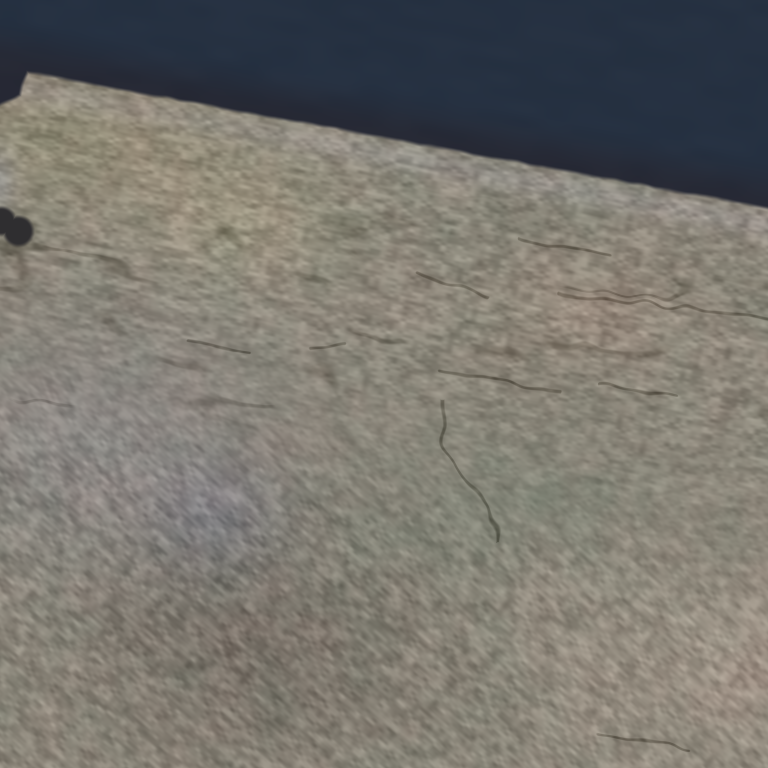
A WebGL 2 fragment shader for this texture:

```glsl
#version 300 es
precision highp float;
// Weathered stone slab in sunlight, cut across the top by a deep blue shadow.
// Broad tints come from soft Gaussian patches, the grain from stretched value
// noise whose direction turns across the slab, the cracks from distances.

uniform vec2 u_resolution;
out vec4 fragColor;

const vec3 STONE = vec3(0.540, 0.522, 0.474);
const vec3 SHADOW = vec3(0.148, 0.192, 0.256);
const vec3 SHADOW_RIM = vec3(0.150, 0.160, 0.205);
const vec3 BLOT = vec3(0.185, 0.180, 0.190);
const float EDGE_HEIGHT = 0.9126;   // shadow edge at the left border
const float EDGE_SLOPE = -0.1836;
const float EDGE_SOFTNESS = 0.0035;
const float GRAIN_CONTRAST = 0.205;
const float CRACK_WIDTH = 0.0030;
const float CRACK_DEPTH = 0.14;

// Main cracks: start and end of each
const vec4 CRACKS[8] = vec4[8](
  vec4(0.247, 0.557, 0.326, 0.542), vec4(0.404, 0.547, 0.449, 0.549),
  vec4(0.547, 0.646, 0.638, 0.613), vec4(0.729, 0.618, 0.996, 0.586),
  vec4(0.677, 0.688, 0.797, 0.665), vec4(0.573, 0.518, 0.729, 0.490),
  vec4(0.781, 0.499, 0.879, 0.484), vec4(0.780, 0.043, 0.900, 0.026));

float hash(vec2 cell) {
  uvec2 k = uvec2(ivec2(cell)) * uvec2(1597u, 3571u);
  uint h = (k.x ^ (k.y << 7)) * 7919u + k.y;
  h = (h ^ (h >> 15)) * 73471u;
  h = (h ^ (h >> 13)) * 31337u;
  return float((h ^ (h >> 16)) & 65535u) / 65535.0;
}

float noise(vec2 p) {
  vec2 i = floor(p), f = fract(p);
  f = f * f * (3.0 - 2.0 * f);
  return mix(mix(hash(i), hash(i + vec2(1, 0)), f.x),
             mix(hash(i + vec2(0, 1)), hash(i + vec2(1, 1)), f.x), f.y);
}

// Coordinates along and across a direction
vec2 turn(vec2 p, float angle) {
  vec2 d = vec2(cos(angle), sin(angle));
  return vec2(dot(p, d), dot(p, vec2(-d.y, d.x)));
}

float patchAt(vec2 p, vec2 centre, vec2 size) {
  vec2 d = (p - centre) / size;
  return exp(-dot(d, d));
}

float segment(vec2 p, vec2 a, vec2 b) {
  vec2 ab = b - a;
  return length(p - a - ab * clamp(dot(p - a, ab) / dot(ab, ab), 0.0, 1.0));
}

float strokes(vec2 p, float angle) {
  vec2 q = turn(p, angle);
  return 0.62 * noise(q * vec2(62, 140) + 300.0)
       + 0.50 * noise(q * vec2(135, 250) + 700.0) - 0.56;
}

vec3 stoneTint(vec2 p) {
  vec3 c = STONE;
  c += vec3(0.055, 0.045, 0.022) * patchAt(p, vec2(0.32, 0.71), vec2(0.13, 0.08));
  c += vec3(0.025, 0.015, -0.015) * patchAt(p, vec2(0.10, 0.82), vec2(0.25, 0.10));
  c += vec3(0.005, 0.008, 0.042) * patchAt(p, vec2(0.12, 0.42), vec2(0.23, 0.16));
  c += vec3(-0.03, -0.015, 0.025) * patchAt(p, vec2(0.28, 0.33), vec2(0.08, 0.07));
  c -= vec3(0.068, 0.075, 0.065) * patchAt(p, vec2(0.32, 0.16), vec2(0.20, 0.15));
  c += vec3(-0.030, -0.008, -0.010) * patchAt(p, vec2(0.62, 0.35), vec2(0.20, 0.10));
  c += vec3(0.035, 0.012, 0.008) * patchAt(p, vec2(0.76, 0.60), vec2(0.15, 0.08));
  c += vec3(0.070, 0.045, 0.045) * patchAt(p, vec2(0.97, 0.13), vec2(0.26, 0.13));
  c += vec3(0.02, 0.04, 0.08) * patchAt(p, vec2(0.0, 0.765), vec2(0.02, 0.04));
  float hue = noise(p * 17.0 + 40.0) + 0.7 * noise(p * 43.0 + 90.0) - 0.85;
  return c + hue * vec3(0.030, 0.008, 0.012);
}

float crackMask(vec2 p) {
  vec2 w = p + 0.009 * (vec2(noise(p * 38.0 + 11.0), noise(p * 38.0 + 77.0)) - 0.5);
  float d = 1.0;
  for (int i = 0; i < 8; i++) d = min(d, segment(w, CRACKS[i].xy, CRACKS[i].zw));
  // Long crack bending down to the right
  float bend = 0.576 + 0.074 * smoothstep(0.44, 0.295, w.y);
  d = min(d, max(abs(w.x - bend) * 0.85, abs(w.y - 0.388) - 0.092));
  float mask = 1.0 - smoothstep(0.2 * CRACK_WIDTH, CRACK_WIDTH, d);
  // Short broken fissures through the middle band
  vec2 q = turn(w, -0.13);
  float level = abs(noise(q * vec2(7, 30) + 150.0) - 0.5);
  float broken = smoothstep(0.52, 0.72, noise(q * vec2(12, 34) + 220.0));
  float band = smoothstep(0.40, 0.50, p.y) * smoothstep(0.76, 0.68, p.y);
  float fissure = (1.0 - smoothstep(0.02, 0.08, level)) * broken * band;
  return max(mask, 0.65 * fissure);
}

void main() {
  vec2 p = gl_FragCoord.xy / u_resolution;
  float soft = max(EDGE_SOFTNESS, 1.0 / u_resolution.y);

  // Shadow: sloping edge plus the notch at the left border
  float edge = p.y - EDGE_HEIGHT - EDGE_SLOPE * p.x;
  float notch = min(0.026 + 0.33 * (p.y - 0.876) - p.x, p.y - 0.863 - 0.5 * p.x);
  float shadowDist = max(edge, notch) + 0.003 * (noise(p * 55.0) - 0.5);

  // Stone: tint, turning grain, pale rim and cracks
  float steep = smoothstep(0.15, -0.15, p.y - 0.42 - 0.25 * (0.5 - p.x));
  float grain = mix(strokes(p, -0.22), strokes(p, -0.72), steep);
  vec3 color = stoneTint(p) + GRAIN_CONTRAST * grain * vec3(1.0, 0.99, 0.95);
  color += vec3(0.035, 0.035, 0.055) * exp(-pow((edge + 0.022) / 0.018, 2.0));
  color -= CRACK_DEPTH * crackMask(p);

  // Dark blot on the left border
  float blot = min(length(p - vec2(0.024, 0.699)) - 0.019,
                   length(p - vec2(0.002, 0.712)) - 0.018);
  color = mix(color, BLOT, smoothstep(soft, -soft, blot));

  vec3 shade = mix(SHADOW_RIM, SHADOW, smoothstep(0.0, 0.07, edge));
  shade += 0.012 * (noise(turn(p, -0.18) * vec2(25, 60)) - 0.5);
  color = mix(color, shade, smoothstep(-soft, soft, shadowDist));
  fragColor = vec4(color, 1.0);
}
```
